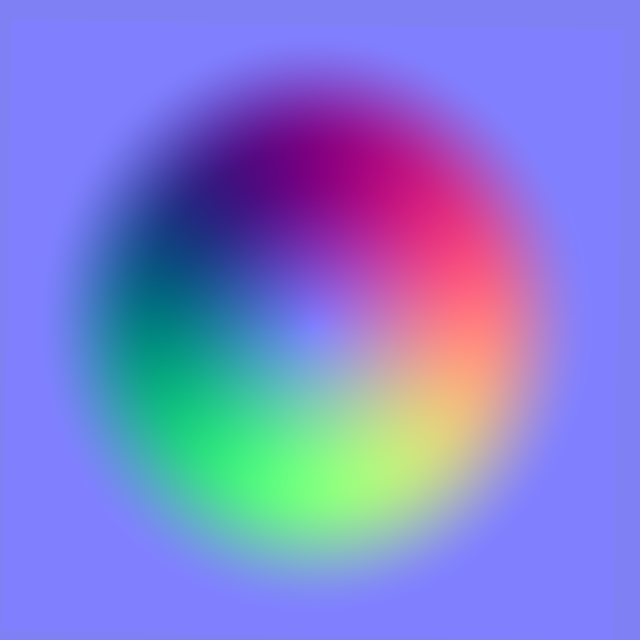
A WebGL 2 fragment shader for this texture map:

```glsl
#version 300 es
precision highp float;
// Tangent-space normal map of a soft round dent on a slightly tilted flat square.

uniform vec2 u_resolution;
out vec4 fragColor;

const vec2 DENT_CENTER = vec2(0.492, 0.489);
const vec2 RIM_CENTER = vec2(0.491, 0.496);
const vec2 RIM_STRETCH = vec2(0.975, 1.015);
const vec2 PLATE_CENTER = vec2(0.488, 0.484);
const float PLATE_HALF = 0.4765;
const float PLATE_TILT = -0.0164;
const vec3 FLAT_NORMAL = vec3(0.502, 0.502, 1.0);
const vec3 BORDER_COLOR = vec3(0.502, 0.502, 0.961);

vec2 rotate(vec2 p, float angle) {
    float c = cos(angle), s = sin(angle);
    return vec2(c * p.x + s * p.y, c * p.y - s * p.x);
}

float squareDistance(vec2 p, float halfSize) {
    vec2 d = abs(p) - halfSize;
    return length(max(d, 0.0)) + min(max(d.x, d.y), 0.0);
}

// Nearly linear climb from the centre that levels off at the steepest ring.
float innerSlope(float radius, float steepest) {
    float t = min(radius / steepest, 1.0);
    return t * (1.25 - 0.25 * t * t * t * t);
}

// Soft fade of the slope towards the outer rim.
float rimFade(float radius, float fadeStart, float fadeEnd) {
    return 1.0 - smoothstep(fadeStart, fadeEnd, radius);
}

// Encodes a slope direction: red follows x, green runs downwards, blue sinks.
vec3 encodeSlope(vec3 base, vec2 direction, float slope) {
    vec3 tilt = vec3(direction.x, -direction.y, -1.0);
    return base + 0.5 * slope * tilt;
}

void main() {
    vec2 uv = gl_FragCoord.xy / u_resolution;

    // Flat plate and its darker border
    vec2 platePoint = rotate(uv - PLATE_CENTER, PLATE_TILT);
    float border = smoothstep(-0.003, 0.003, squareDistance(platePoint, PLATE_HALF));
    vec3 base = mix(FLAT_NORMAL, BORDER_COLOR, border);

    // Dent slope and direction
    vec2 fromCenter = uv - DENT_CENTER;
    float radius = length(fromCenter);
    vec2 direction = fromCenter / max(radius, 1e-4);
    float rimRadius = length((uv - RIM_CENTER) / RIM_STRETCH);
    float slope = innerSlope(radius, 0.245) * rimFade(rimRadius, 0.255, 0.452);

    fragColor = vec4(clamp(encodeSlope(base, direction, slope), 0.0, 1.0), 1.0);
}
```
